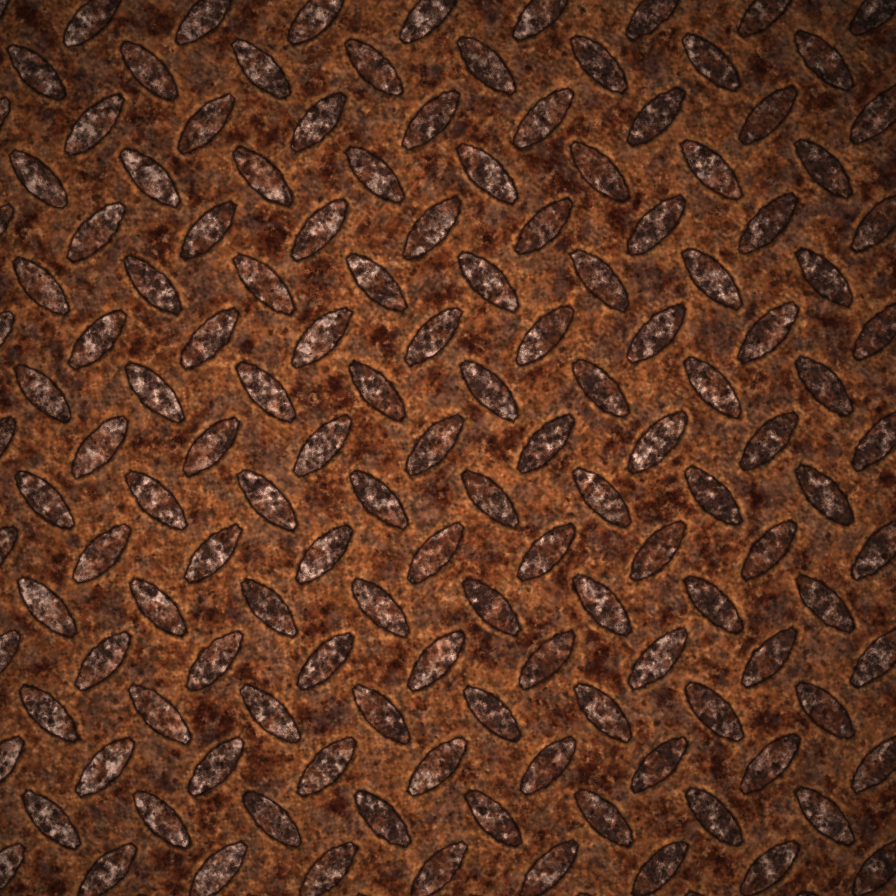
Give the GLSL for this texture, as a WebGL 2 fragment shader.

```glsl
#version 300 es
precision highp float;

uniform vec2 u_resolution;
out vec4 outColor;

const vec2 PERIOD = vec2(0.1255, 0.119);
const vec2 FIRST_LUG = vec2(0.041, 0.081);
const vec2 LUG_HALF = vec2(0.0475, 0.0166);

const vec3 DARK_RUST = vec3(0.19, 0.075, 0.045);
const vec3 RED_RUST = vec3(0.32, 0.15, 0.08);
const vec3 ORANGE_RUST = vec3(0.46, 0.255, 0.14);
const vec3 OCHRE = vec3(0.64, 0.43, 0.27);
const vec3 DARK_STEEL = vec3(0.16, 0.10, 0.08);
const vec3 WORN_STEEL = vec3(0.33, 0.23, 0.185);
const vec3 PALE_STEEL = vec3(0.60, 0.48, 0.42);
const vec3 OUTLINE = vec3(0.10, 0.045, 0.03);

float hash(vec2 p) {
    return fract(sin(dot(p, vec2(127.1, 311.7))) * 43758.5453);
}

float noise(vec2 p) {
    vec2 i = floor(p), f = fract(p);
    f = f * f * (3.0 - 2.0 * f);
    float low = mix(hash(i), hash(i + vec2(1, 0)), f.x);
    float high = mix(hash(i + vec2(0, 1)), hash(i + vec2(1, 1)), f.x);
    return mix(low, high, f.y);
}

float fbm(vec2 p) {
    float sum = 0.0, amp = 0.5;
    for (int i = 0; i < 4; i++) {
        p = mat2(1.6, 1.2, -1.2, 1.6) * p + 7.3;
        sum += amp * noise(p);
        amp *= 0.55;
    }
    return sum * 0.99;
}

// Pointed oval along x, with blunted tips
float lens(vec2 p, vec2 halfSize) {
    float radius = dot(halfSize, halfSize) / (2.0 * halfSize.y);
    float arc = length(vec2(p.x, abs(p.y) + radius - halfSize.y)) - radius;
    return max(arc, abs(p.x) - halfSize.x * 0.89);
}

// Grid coordinates with rows counted downward, slightly skewed and bowed
vec2 plateGrid(vec2 p) {
    vec2 q = vec2(p.x, 1.0 - p.y);
    vec2 d = q - FIRST_LUG;
    d += vec2(-0.02 * d.y * (1.0 - q.x), 0.016 * d.x * (1.0 - 0.6 * q.y));
    d.y -= 0.006 * sin(3.1416 * q.y * q.y) * smoothstep(-0.2, 0.5, q.x);
    return d / PERIOD;
}

// Distance and seed of the closest lug in one family
vec2 lugFamily(vec2 grid, float angle, float family) {
    vec2 id = floor(grid + 0.5);
    float seed = hash(id + family * 31.7);
    vec2 local = (grid - id) * PERIOD * vec2(1, -1);
    angle += 0.06 * (hash(id + family + 5.3) - 0.5);
    float c = cos(angle), s = sin(angle);
    local = vec2(c * local.x + s * local.y, c * local.y - s * local.x);
    return vec2(lens(local, LUG_HALF * (0.97 + 0.06 * seed)), seed);
}

// Two crossed families, offset by half a cell
vec2 nearestLug(vec2 p) {
    vec2 grid = plateGrid(p);
    vec2 falling = lugFamily(grid, -0.79, 0.0);
    vec2 rising = lugFamily(grid - 0.5, 0.79, 1.0);
    return falling.x < rising.x ? falling : rising;
}

// Round corrosion pits scattered one per cell
float pits(vec2 p, float cells, float density) {
    vec2 id = floor(p * cells);
    vec2 centre = 0.3 + 0.4 * vec2(hash(id + 3.1), hash(id + 8.7));
    float radius = 0.12 + 0.18 * hash(id + 1.9);
    float d = length(fract(p * cells) - centre);
    return step(hash(id + 6.4), density) * (1.0 - smoothstep(radius * 0.3, radius, d));
}

float band(float d, float centre, float width) {
    float t = (d - centre) / width;
    return exp(-t * t);
}

vec3 rustPlate(vec2 p, float lugDist) {
    float nearLug = 1.0 - smoothstep(0.0, 0.025, lugDist);
    float patches = 0.65 * fbm(p * 19.0) + 0.35 * fbm(p * 55.0 + 2.0) + 0.08 * nearLug;
    vec3 color = mix(DARK_RUST, RED_RUST, smoothstep(0.32, 0.48, patches));
    color = mix(color, ORANGE_RUST, smoothstep(0.42, 0.62, patches));
    color = mix(color, OCHRE, 0.6 * smoothstep(0.5, 0.82, fbm(p * 60.0 + 4.0)));
    color = mix(color, WORN_STEEL, 0.55 * smoothstep(0.42, 0.7, fbm(p * 27.0 + 19.0)));
    float pitting = pits(p + 0.008 * fbm(p * 60.0), 48.0, 0.3);
    return mix(color, DARK_RUST * 0.8, 0.6 * pitting);
}

vec3 wornLug(vec2 p, float seed) {
    float wear = fbm(p * 68.0 + seed * 9.0) + 0.10 * (seed - 0.5) + 0.13 * (0.4 - p.x);
    vec3 color = mix(DARK_STEEL, WORN_STEEL, smoothstep(0.32, 0.58, wear));
    color = mix(color, PALE_STEEL, 0.8 * smoothstep(0.53, 0.76, wear));
    color = mix(color, RED_RUST, 0.45 * smoothstep(0.45, 0.65, fbm(p * 25.0 + 11.0)));
    return mix(color, OUTLINE, 0.6 * pits(p + 0.006 * fbm(p * 80.0), 70.0, 0.35));
}

void main() {
    vec2 p = gl_FragCoord.xy / u_resolution.y;
    float pixel = 1.0 / u_resolution.y;
    vec2 lug = nearestLug(p);
    float d = lug.x + 0.004 * (fbm(p * 60.0) - 0.5);

    // Rusted floor, bright raised rim and soft shadow to the lower right
    vec3 color = rustPlate(p, d);
    float rim = band(d, 0.0045, 0.003) * smoothstep(0.2, 0.6, fbm(p * 30.0));
    color = mix(color, OCHRE * vec3(0.95, 0.87, 0.75), 0.6 * rim);
    float shade = nearestLug(p + vec2(-0.002, 0.003)).x;
    color *= 1.0 - 0.3 * (1.0 - smoothstep(-0.002, 0.004, shade));

    // Worn lug tops with a dark contour
    color = mix(color, wornLug(p, lug.y) * 1.25, 1.0 - smoothstep(-pixel, pixel, d));
    color = mix(color, OUTLINE, 0.75 * band(d, 0.0, 0.0016));

    // Fine grain and darkened corners
    mat2 turn = mat2(0.8, 0.6, -0.6, 0.8);
    float grain = 0.55 * noise(turn * p * 330.0) + 0.45 * noise(turn * p * 170.0 + 3.0);
    color *= 0.48 + 1.02 * grain;
    vec2 fromCentre = p - vec2(0.47, 0.46);
    color *= 1.17 - 1.15 * dot(fromCentre, fromCentre);
    outColor = vec4(color, 1.0);
}
```
